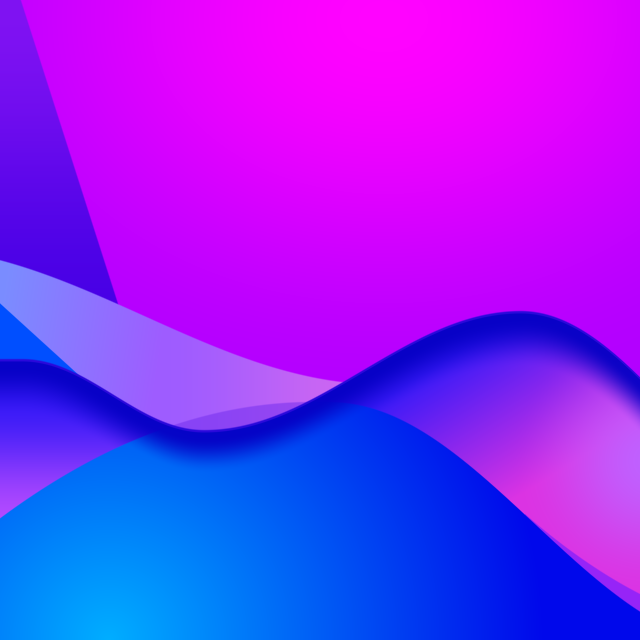
Reproduce this background procedurally as a WebGL 1 fragment shader.

```glsl
precision highp float;
uniform vec2 u_resolution;

const float PI = 3.14159265;

// Backdrop and side panel
const vec3 MAGENTA = vec3(1.0, 0.01, 1.0);
const vec3 ORCHID = vec3(0.70, 0.0, 1.0);
const vec2 BACKDROP_GLOW = vec2(0.60, 0.97);
const vec3 PANEL_TOP = vec3(0.50, 0.07, 0.95);
const vec3 PANEL_BASE = vec3(0.28, 0.0, 0.90);

// Pale ribbon and the blue wedge beneath it
const vec3 PERIWINKLE = vec3(0.48, 0.55, 1.0);
const vec3 LAVENDER = vec3(0.62, 0.36, 1.0);
const vec3 ROSE = vec3(0.80, 0.40, 0.95);
const vec3 WEDGE = vec3(0.0, 0.31, 1.0);
const vec3 VEIL = vec3(0.45, 0.18, 0.93);
const float VEIL_OPACITY = 0.55;

// Wave
const vec3 INDIGO = vec3(0.22, 0.10, 0.97);
const vec3 PINK = vec3(0.86, 0.20, 0.89);
const vec3 VIOLET = vec3(0.70, 0.29, 1.0);
const vec3 HAZE = vec3(0.75, 0.38, 1.0);
const vec2 HAZE_CENTRE = vec2(1.02, 0.28);
const vec3 SLIVER = vec3(0.59, 0.14, 0.97);
const vec3 SHADOW = vec3(0.02, 0.0, 0.77);
const vec3 RIM = vec3(0.20, 0.04, 0.88);
const float RIM_WIDTH = 0.005;

// Hill
const vec3 AZURE = vec3(0.0, 0.68, 1.0);
const vec3 DEEP_BLUE = vec3(0.0, 0.03, 0.92);
const vec2 HILL_GLOW = vec2(0.17, 0.0);
const float HILL_REACH = 0.68;

// Cosine ramp from 0 at a to 1 at b
float swell(float a, float b, float x) {
  return 0.5 - 0.5 * cos(PI * clamp((x - a) / (b - a), 0.0, 1.0));
}

float waveHeight(float x) {
  return 0.439 - 0.111 * swell(0.035, 0.319, x)
               + 0.186 * swell(0.319, 0.814, x)
               - 0.340 * swell(0.814, 1.314, x);
}

float hillHeight(float x) {
  float left = min(x - 0.49, 0.0);
  return 0.372 - 0.758 * left * left - 0.38 * swell(0.515, 1.155, x);
}

float ribbonHeight(float x) {
  return 0.614 - 0.215 * swell(-0.15, 0.60, x);
}

float sliverHeight(float x) {
  float d = x - 0.833;
  return 0.186 - 0.85 * d + d * d;
}

// Antialiased coverage, positive distances are inside
float cover(float d) {
  float soft = 1.0 / u_resolution.y;
  return smoothstep(-soft, soft, d);
}

vec3 backdropColor(vec2 p) {
  float glow = length((p - BACKDROP_GLOW) * vec2(0.75, 1.0));
  vec3 col = mix(MAGENTA, ORCHID, smoothstep(0.0, 0.62, glow));
  vec3 panel = mix(PANEL_BASE, PANEL_TOP, smoothstep(0.5, 1.0, p.y));
  return mix(col, panel, cover(0.0325 + 0.32 * (1.0 - p.y) - p.x));
}

vec3 ribbonColor(vec2 p) {
  vec3 col = mix(PERIWINKLE, LAVENDER, clamp(p.x / 0.26 + 0.6 * (0.5 - p.y), 0.0, 1.0));
  col = mix(col, ROSE, smoothstep(0.25, 0.56, p.x));
  return mix(col, WEDGE, cover(0.526 - 0.91 * p.x - p.y));
}

vec3 bandColor(vec2 p) {
  vec3 left = mix(INDIGO, VIOLET, 1.0 - smoothstep(0.18, 0.38, p.y));
  float blush = 2.2 * (p.x - 0.62) - 3.5 * (p.y - 0.39);
  vec3 right = mix(INDIGO, PINK, clamp(blush, 0.0, 1.0));
  right = mix(right, HAZE, 1.0 - smoothstep(0.0, 0.22, distance(p, HAZE_CENTRE)));
  vec3 col = mix(left, right, smoothstep(0.35, 0.45, p.x));
  return mix(col, SLIVER, cover(sliverHeight(p.x) - p.y) * step(0.82, p.x));
}

vec3 hillColor(vec2 p) {
  return mix(AZURE, DEEP_BLUE, clamp(distance(p, HILL_GLOW) / HILL_REACH, 0.0, 1.0));
}

void main() {
  vec2 p = gl_FragCoord.xy / u_resolution;
  float hill = cover(hillHeight(p.x) - p.y);
  float depth = waveHeight(p.x) - p.y;

  // Layers above the wave, with the hill crest showing through
  vec3 upper = mix(backdropColor(p), ribbonColor(p), cover(ribbonHeight(p.x) - p.y));
  upper = mix(upper, VEIL, VEIL_OPACITY * hill);

  // Layers below the wave, shaded under its edge
  vec3 lower = mix(bandColor(p), hillColor(p), hill);
  float shadowReach = mix(0.088, 0.068, hill);
  lower = mix(lower, SHADOW, 0.95 * (1.0 - smoothstep(0.012, shadowReach, depth)));
  lower = mix(lower, RIM, 0.8 * (1.0 - smoothstep(0.5 * RIM_WIDTH, RIM_WIDTH, depth)));

  gl_FragColor = vec4(mix(upper, lower, cover(depth)), 1.0);
}
```
